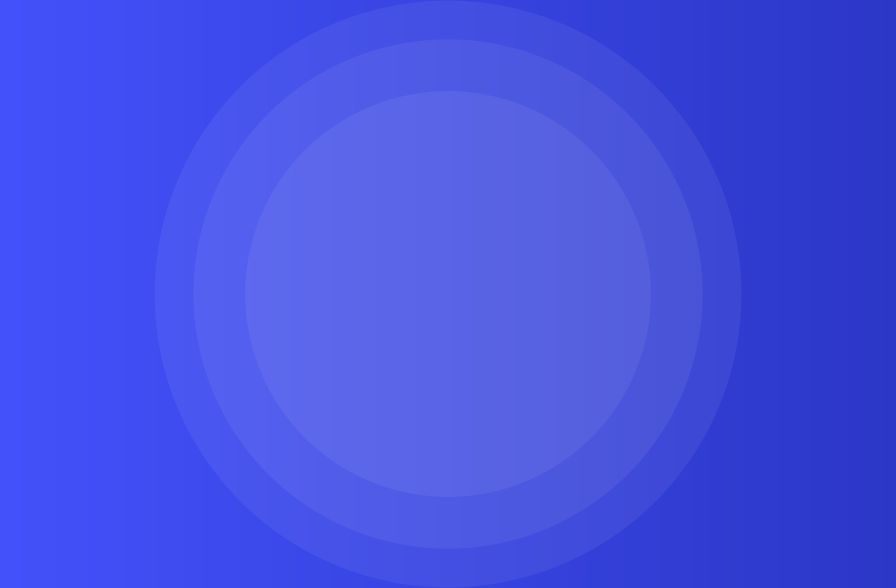
Give the GLSL for this background, as a WebGL 1 fragment shader.

```glsl
precision mediump float;
// Three concentric translucent discs on a blue background that darkens
// from left to right. Each disc is a distance-based mask that blends in
// a little white, so the overlaps brighten toward the centre.

uniform vec2 u_resolution;

// Coverage of a centred disc, with an edge about one pixel wide.
float disc(vec2 point, float radius) {
    float pixel = 1.0 / u_resolution.y;
    return clamp(0.5 + (radius - length(point)) / pixel, 0.0, 1.0);
}

void main() {
    vec2 uv = gl_FragCoord.xy / u_resolution;

    // Centred coordinates in units of the canvas height
    vec2 point = (gl_FragCoord.xy - 0.5 * u_resolution) / u_resolution.y;

    // Horizontal background gradient
    vec3 brightBlue = vec3(0.262, 0.318, 0.980);
    vec3 deepBlue = vec3(0.170, 0.216, 0.780);
    vec3 color = mix(brightBlue, deepBlue, uv.x);

    // Stacked veils of white, from the widest disc to the narrowest
    float veil = 0.06;
    color = mix(color, vec3(1.0), veil * disc(point, 0.499));
    color = mix(color, vec3(1.0), veil * disc(point, 0.433));
    color = mix(color, vec3(1.0), veil * disc(point, 0.345));

    gl_FragColor = vec4(color, 1.0);
}
```
